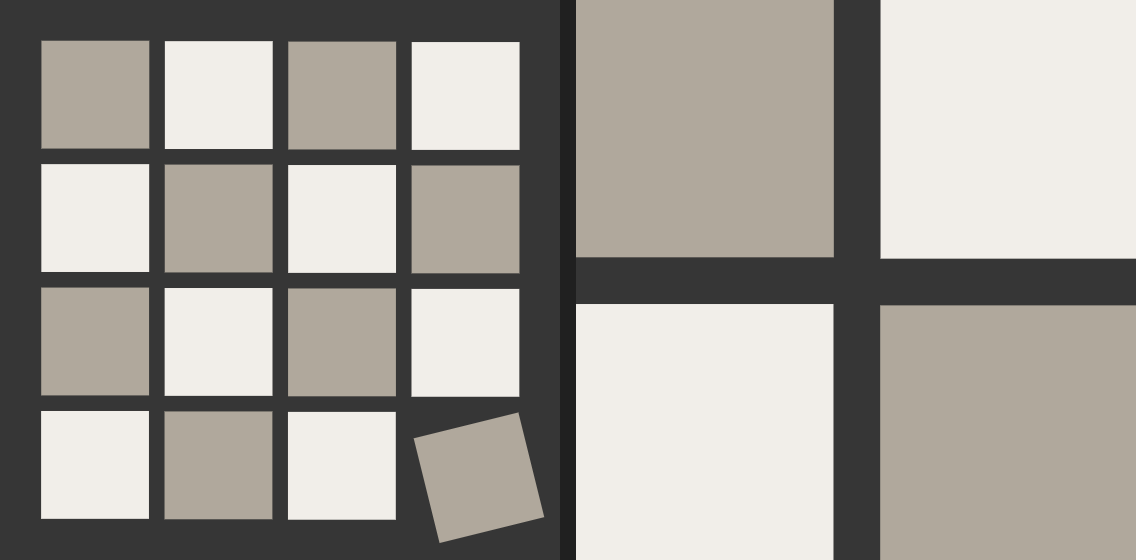
Left, the full canvas; right, a detail of the centre.
This pattern is drawn by a Shadertoy shader. Its source:

```glsl
const vec3 GROUND = vec3(0.21, 0.21, 0.21);
const vec3 TAN = vec3(0.69, 0.66, 0.61);
const vec3 IVORY = vec3(0.945, 0.932, 0.912);

const float TILES = 4.0;                      // tiles per side
const float PITCH = 0.2204;                   // spacing between tile centres
const float HALF_SIDE = 0.0963;
const vec2 FIRST_CENTRE = vec2(0.1697, 0.1698);
const vec2 DRIFT = vec2(0.0002, -0.0008);     // x shift per row, y shift per column

const vec2 LOOSE_CELL = vec2(3.0, 0.0);       // the tile that slipped
const vec2 LOOSE_CENTRE = vec2(0.8553, 0.1469);
const float LOOSE_ANGLE = 0.2425;

float squareDistance(vec2 p) {
    vec2 d = abs(p) - HALF_SIDE;
    return length(max(d, 0.0)) + min(max(d.x, d.y), 0.0);
}

vec2 rotate(vec2 p, float angle) {
    float c = cos(angle), s = sin(angle);
    return vec2(c * p.x - s * p.y, s * p.x + c * p.y);
}

float coverage(float dist, float pixel) {
    return clamp(0.5 - dist / pixel, 0.0, 1.0);
}

vec3 tileColour(vec2 cell) {
    return mix(IVORY, TAN, mod(cell.x + cell.y, 2.0));
}

void mainImage(out vec4 fragColor, in vec2 fragCoord) {
    float canvas = min(iResolution.x, iResolution.y);
    float pixel = 1.0 / canvas;
    vec2 uv = (fragCoord - 0.5 * iResolution.xy) / canvas + 0.5;

    // Nearest tile of the slightly skewed grid
    vec2 cell = clamp(round((uv - FIRST_CENTRE) / PITCH), 0.0, TILES - 1.0);
    vec2 centre = FIRST_CENTRE + PITCH * cell + DRIFT * cell.yx;
    float tile = coverage(squareDistance(uv - centre), pixel);
    tile *= cell == LOOSE_CELL ? 0.0 : 1.0;
    vec3 colour = mix(GROUND, tileColour(cell), tile);

    // Slipped tile, turned and shifted out of its cell
    vec2 loosePoint = rotate(uv - LOOSE_CENTRE, -LOOSE_ANGLE);
    float loose = coverage(squareDistance(loosePoint), pixel);
    colour = mix(colour, tileColour(LOOSE_CELL), loose);

    fragColor = vec4(colour, 1.0);
}
```
